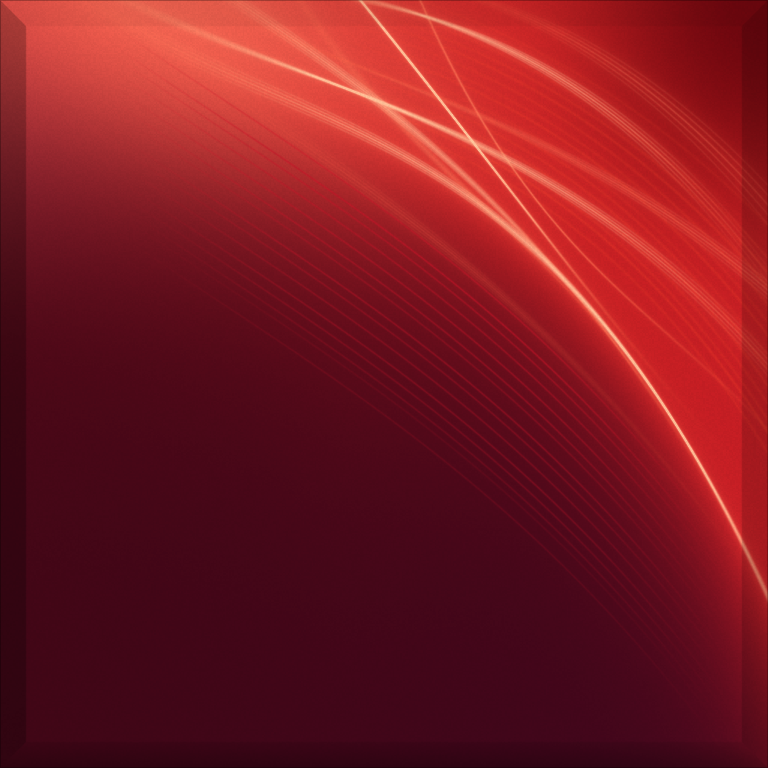
Give the GLSL for this background, as a Shadertoy shader.

```glsl
// Curved ribbons of peach light sweeping over a crimson to wine gradient in a bevelled frame.

const vec3 WINE = vec3(0.245, 0.022, 0.085);
const vec3 CRIMSON = vec3(0.77, 0.115, 0.125);
const vec3 SHADOW = vec3(0.40, 0.015, 0.045);
const vec3 ROSE_HAZE = vec3(0.20, 0.115, 0.115);
const vec3 CORAL = vec3(0.96, 0.43, 0.34);
const vec3 EMBER = vec3(1.0, 0.27, 0.16);
const vec3 PEACH = vec3(1.0, 0.76, 0.60);
const vec3 THREAD = vec3(0.78, 0.07, 0.15);

const float BEVEL = 0.034;
const float GRAIN = 0.022;
const int STRANDS = 5;
const int FAN_THREADS = 15;

// Main arc: start and end in x, then heights at four even steps
const vec2 MAIN_SPAN = vec2(0.117, 1.0);
const vec4 MAIN_ARC = vec4(1.0, 0.854, 0.665, 0.223);

float hash(vec2 p) {
    vec3 q = fract(p.xyx * 0.1031);
    q += dot(q, q.yzx + 33.33);
    return fract((q.x + q.y) * q.z);
}

// Cubic through four evenly spaced heights
float curveHeight(float x, vec2 span, vec4 h) {
    float u = 3.0 * (x - span.x) / (span.y - span.x);
    float a = u - 1.0, b = u - 2.0, c = u - 3.0;
    return dot(h, vec4(-a * b * c / 6.0, u * b * c / 2.0, -u * a * c / 2.0, u * a * b / 6.0));
}

// Signed distance to the curve, positive above it
float curveDistance(vec2 p, vec2 span, vec4 h) {
    float e = 0.002;
    float y = curveHeight(p.x, span, h);
    float slope = (curveHeight(p.x + e, span, h) - y) / e;
    return (p.y - y) / sqrt(1.0 + slope * slope);
}

// Gaussian line that keeps its energy when thinner than a pixel
float thinLine(float d, float width) {
    float w = max(width, 0.7 / iResolution.y);
    return exp(-d * d / (w * w)) * width / w;
}

// Bundle of strands that narrows at x = pinch; shine = centre, reach, gain
void addRibbon(inout vec3 col, vec2 p, vec2 span, vec4 h, float spread, float pinch, vec3 shine) {
    float d = curveDistance(p, span, h);
    float along = (p.x - shine.x) / shine.y;
    float gain = shine.z * exp(-along * along) * smoothstep(span.x - 0.05, span.x - 0.01, p.x);
    float fanWidth = spread * (abs(p.x - pinch) + 0.08);
    float light = 0.0;
    for (int i = 0; i < STRANDS; i++) {
        float k = float(i) / float(STRANDS - 1) - 0.5;
        light += thinLine(d - k * fanWidth, 0.0013) * (0.65 - 0.7 * abs(k));
    }
    float body = exp(-pow(d / (0.003 + 0.55 * fanWidth), 2.0));
    float halo = exp(-abs(d) / 0.013);
    col += (1.0 - col) * EMBER * gain * (0.30 * body + 0.20 * halo);
    col = mix(col, mix(EMBER, PEACH, min(gain * 1.3, 1.0)), min(gain * light, 0.95));
}

vec3 background(vec2 p) {
    float d = curveDistance(p, MAIN_SPAN, MAIN_ARC);
    float falloff = mix(5.5, 12.0, smoothstep(0.4, 1.0, p.x));
    vec3 col = mix(WINE, CRIMSON, exp(min(d, 0.0) * falloff));
    col.b += 0.025 * p.x * (1.0 - p.y);
    // Dark upper right corner, rosy left side and hot upper left source
    col = mix(col, SHADOW, 0.95 * (1.0 - smoothstep(0.02, 0.36, length((p - 1.0) * vec2(1.0, 0.9)))));
    col += ROSE_HAZE * smoothstep(0.5, 0.98, p.y) * exp(-p.x * 3.5);
    vec2 q = (p - vec2(0.21, 1.0)) * vec2(3.2, 5.5);
    q.y += q.x * 0.45;
    return mix(col, CORAL, 0.80 * exp(-dot(q, q)));
}

void addFans(inout vec3 col, vec2 p) {
    for (int i = 0; i < FAN_THREADS; i++) {
        float k = float(i) / float(FAN_THREADS - 1);
        float jitter = hash(vec2(float(i), 7.0));
        // Lower threads sink away from the main arc
        float drop = 0.27 * k + 0.02 * jitter;
        float low = curveDistance(p + vec2(0.0, drop), vec2(0.26, 1.0), vec4(0.902, 0.733, 0.521, 0.219));
        float fade = smoothstep(0.12, 0.42, p.x) * (1.0 - smoothstep(0.68, 0.98, p.x));
        col = mix(col, THREAD, thinLine(low, 0.0014) * fade * (0.40 - 0.22 * k) * (0.5 + jitter));
        // Upper threads fill the red field
        vec4 h = mix(vec4(0.91, 0.82, 0.68, 0.40), vec4(1.06, 1.0, 0.89, 0.70), k + 0.06 * jitter);
        float high = curveDistance(p, vec2(0.3, 1.0), h);
        col = mix(col, EMBER, thinLine(high, 0.002) * 0.25 * jitter * smoothstep(0.35, 0.7, p.x));
    }
}

// Mitred frame with a different shade on each side
vec3 addBevel(vec3 col, vec2 p) {
    vec2 edge = min(p, 1.0 - p);
    float depth = min(edge.x, edge.y);
    float px = 1.0 / iResolution.y;
    float sideShade = p.x < 0.5 ? 0.76 : 0.84;
    float flatShade = p.y < 0.5 ? mix(0.72, 0.92, clamp(depth / BEVEL, 0.0, 1.0)) : 0.95;
    float shade = mix(sideShade, flatShade, smoothstep(-px, px, edge.x - edge.y));
    col *= mix(shade, 1.0, smoothstep(BEVEL - px, BEVEL + px, depth));
    return col * mix(0.65, 1.0, smoothstep(0.0, 0.002, depth));
}

void mainImage(out vec4 fragColor, in vec2 fragCoord) {
    vec2 p = fragCoord / iResolution.xy;
    vec3 col = background(p);
    addFans(col, p);

    // Soft red ribbons
    addRibbon(col, p, vec2(0.26, 1.0), vec4(0.902, 0.733, 0.521, 0.219), 0.03, 0.9, vec3(0.55, 0.25, 0.25));
    addRibbon(col, p, vec2(0.26, 1.0), vec4(1.0, 0.898, 0.788, 0.622), 0.03, 0.5, vec3(0.85, 0.40, 0.42));
    addRibbon(col, p, vec2(0.625, 1.0), vec4(1.0, 0.945, 0.857, 0.733), 0.07, 0.6, vec3(0.86, 0.24, 0.38));
    addRibbon(col, p, vec2(0.547, 1.0), vec4(1.0, 0.74, 0.583, 0.44), 0.01, 0.7, vec3(0.65, 0.28, 0.32));
    addRibbon(col, p, vec2(0.39, 1.0), vec4(1.0, 0.766, 0.557, 0.219), 0.02, 0.8, vec3(0.55, 0.20, 0.35));

    // Bright ribbons
    addRibbon(col, p, vec2(0.475, 1.0), vec4(1.0, 0.941, 0.829, 0.642), 0.045, 0.55, vec3(0.66, 0.28, 0.78));
    addRibbon(col, p, vec2(0.469, 1.0), vec4(1.0, 0.776, 0.551, 0.349), 0.012, 0.6, vec3(0.56, 0.19, 0.85));
    addRibbon(col, p, vec2(0.306, 1.0), vec4(1.0, 0.831, 0.594, 0.232), 0.025, 0.8, vec3(0.52, 0.28, 0.75));
    addRibbon(col, p, vec2(0.163, 1.0), vec4(1.0, 0.888, 0.758, 0.525), 0.030, 0.45, vec3(0.57, 0.42, 0.88));
    addRibbon(col, p, MAIN_SPAN, MAIN_ARC, 0.026, 0.88, vec3(0.70, 0.46, 0.92));

    col = addBevel(col, p);
    col *= 1.0 + GRAIN * 2.0 * (hash(floor(p * 512.0)) - 0.5);
    fragColor = vec4(clamp(col, 0.0, 1.0), 1.0);
}
```
